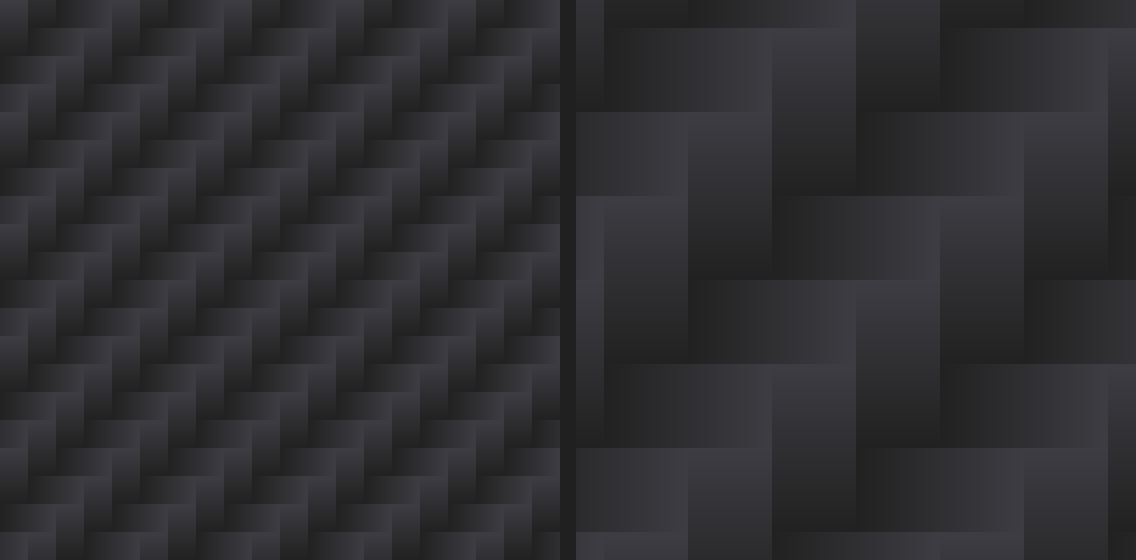
Left: the whole. Right: its middle third, enlarged.
This pattern is drawn by a WebGL 2 fragment shader. Its source:

```glsl
#version 300 es
precision highp float;

uniform vec2 u_resolution;
out vec4 fragColor;

// Brightness of a 2/2 twill weave: each strand is two cells long
float twillShade(vec2 p) {
    vec2 cell = floor(p);
    vec2 local = p - cell;
    float phase = mod(cell.x - cell.y + 3.0, 4.0);

    // Upright strands fade downward, level strands brighten to the right
    if (phase < 0.5) return 0.5 + 0.5 * local.y;
    if (phase < 1.5) return 0.5 * local.y;
    if (phase < 2.5) return 0.5 * local.x;
    return 0.5 + 0.5 * local.x;
}

void main() {
    // Average a 4 x 4 grid of samples to smooth the strand edges
    float shade = 0.0;
    for (int j = 0; j < 4; j++) {
        for (int i = 0; i < 4; i++) {
            vec2 offset = (vec2(i, j) + 0.5) / 4.0 - 0.5;
            vec2 uv = (gl_FragCoord.xy + offset) / u_resolution;
            shade += twillShade(uv * 20.0) / 16.0; // five repeats of four cells
        }
    }

    vec3 darkFibre = vec3(0.13, 0.13, 0.129);
    vec3 lightFibre = vec3(0.24, 0.237, 0.262);
    fragColor = vec4(mix(darkFibre, lightFibre, shade), 1.0);
}
```
